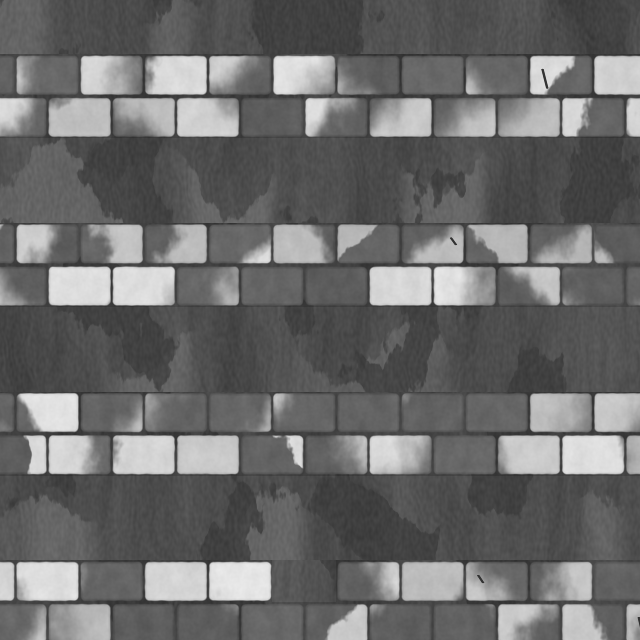
Write a Shadertoy shader that draws this texture.

```glsl
// Pairs of staggered, rounded grey bricks alternate with bands of stained wood.
// Bricks are rounded boxes with a random painted wash per cell; the wood layers
// stretched gradient noise, ragged washes, dark blots and fine warped grain.

#define BRICK_SIZE vec2(0.1003, 0.0659)
#define GAP        vec2(0.0040, 0.0058)
#define CORNER     0.0068
#define FIRST_LEFT 0.0241
#define FIRST_TOP  0.0846
#define WORN_ROW   12.0
#define LOST_SHARE 0.12
#define WOOD_DARK  0.235
#define WOOD_MID   0.305
#define WOOD_LIGHT 0.425
#define BRICK_DULL 0.385
#define SCRATCHED  0.05

float hash(vec2 p) {
    vec3 q = fract(p.xyx * 0.1031);
    q += dot(q, q.yzx + 33.33);
    return fract((q.x + q.y) * q.z);
}

float cornerSlope(vec2 corner, vec2 offset) {
    float angle = 6.2832 * hash(corner + 71.0);
    return dot(vec2(cos(angle), sin(angle)), offset);
}

// Gradient noise, roughly -1 to 1
float noise(vec2 p) {
    vec2 i = floor(p), f = p - i;
    vec2 w = f * f * f * (f * (f * 6.0 - 15.0) + 10.0);
    vec2 e = vec2(1.0, 0.0);
    float low  = mix(cornerSlope(i, f), cornerSlope(i + e, f - e), w.x);
    float high = mix(cornerSlope(i + e.yx, f - e.yx), cornerSlope(i + 1.0, f - 1.0), w.x);
    return 1.45 * mix(low, high, w.y);
}

float fbm(vec2 p) {
    float sum = 0.0, amp = 0.55;
    for (int i = 0; i < 4; i++) {
        sum += amp * noise(p);
        p = p * 2.03 + 17.3;
        amp *= 0.5;
    }
    return sum;
}

float roundedBox(vec2 p, vec2 halfSize, float radius) {
    vec2 q = abs(p) - halfSize + radius;
    return length(max(q, 0.0)) + min(max(q.x, q.y), 0.0) - radius;
}

float segment(vec2 p, vec2 a, vec2 b) {
    vec2 ab = b - a;
    return length(p - a - ab * clamp(dot(p - a, ab) / dot(ab, ab), 0.0, 1.0));
}

// height is 0 at the foot of the band and 1 at its top
float woodTone(vec2 p, float band, float height) {
    vec2 s = p + vec2(0.0, band * 3.7 + 20.0);
    float warp = fbm(s * vec2(9.0, 5.0));

    // Soft vertical columns and thin runs
    float tone = WOOD_MID + 0.10 * fbm(vec2(s.x * 8.0 + 0.4 * warp, s.y * 1.6));
    tone += 0.035 * fbm(s * vec2(45.0, 4.0));

    // Pale washes with ragged tops
    float top = 0.55 + 0.7 * noise(vec2(s.x * 8.0, band * 5.3 + 0.4));
    float ragged = 0.22 * fbm(s * vec2(48.0, 22.0));
    float wash = smoothstep(0.0, 0.07, top - height + ragged);
    wash *= smoothstep(0.0, 0.35, noise(vec2(s.x * 6.0 + 9.0, band * 3.1 + 0.7)) + 0.3 * ragged);
    tone = mix(tone, WOOD_LIGHT + 0.04 * warp, 0.75 * wash);

    // Dark blots, drawn out downwards
    float blot = noise(s * vec2(7.0, 6.0)) + 0.40 * fbm(s * vec2(34.0, 17.0));
    tone = mix(tone, WOOD_DARK, 0.75 * smoothstep(0.20, 0.27, blot));

    // Fine grain
    tone += 0.008 * sin(6.2832 * (s.x * 55.0 + 5.0 * warp + p.y * 5.0));
    return tone + 0.024 * noise(s * vec2(210.0, 110.0));
}

// local runs from -1 to 1 across the brick, edge is its signed distance
float brickTone(vec2 p, vec2 local, vec2 cell, float edge) {
    vec2 s = p + cell * 5.0 + 40.0;
    float level = mix(-1.6, 1.1, hash(cell + 3.0));
    float side = hash(cell + 13.0) < 0.5 ? -0.6 : 0.6;
    float lean = hash(cell + 23.0) - 0.5;
    float softness = mix(0.04, 0.75, hash(cell + 31.0));
    float wash = level + dot(local, vec2(side, lean)) + 0.5 * fbm(s * vec2(24.0, 17.0));
    float lit = smoothstep(-softness, softness, wash);

    float dull = BRICK_DULL + 0.05 * (hash(cell + 43.0) - 0.5);
    float tone = mix(dull, mix(0.70, 0.90, hash(cell + 53.0)), lit);
    tone += 0.05 * fbm(s * vec2(38.0, 30.0)) + 0.01 * noise(s * 180.0);
    tone -= 0.045 * smoothstep(-0.0045, -0.001, edge);

    // Occasional scratch
    float cut = segment(local, vec2(side, 0.3), vec2(side + 0.15, -0.5 - lean));
    float scratch = step(hash(cell + 61.0), SCRATCHED) * (1.0 - smoothstep(0.02, 0.06, cut));
    return mix(tone, 0.2, scratch);
}

void mainImage(out vec4 fragColor, in vec2 fragCoord) {
    vec2 p = fragCoord / iResolution.xy;
    float pixel = 1.0 / min(iResolution.x, iResolution.y);

    // Four rows per period: two of bricks, then two of open wood
    float down = (1.0 - p.y - FIRST_TOP) / BRICK_SIZE.y;
    float row = floor(down), band = floor(down / 4.0);
    float across = (p.x - FIRST_LEFT) / BRICK_SIZE.x - 0.5 * mod(row, 2.0);
    vec2 cell = vec2(floor(across), row);
    vec2 offset = vec2(fract(across) - 0.5, 0.5 - fract(down)) * BRICK_SIZE;
    vec2 halfSize = 0.5 * (BRICK_SIZE - GAP);
    float edge = roundedBox(offset, halfSize, CORNER) + 0.0006 * noise(p * 90.0);

    bool lost = row >= WORN_ROW && hash(cell + 83.0) < LOST_SHARE;
    float present = mod(row, 4.0) < 2.0 && !lost ? 1.0 : 0.0;
    float tone = woodTone(p, band, 2.0 - 0.5 * mod(down, 4.0));
    tone *= 1.0 - 0.15 * present;
    float cover = present * (1.0 - smoothstep(-pixel, pixel, edge));
    tone = mix(tone, brickTone(p, offset / halfSize, cell, edge), cover);
    fragColor = vec4(vec3(clamp(tone, 0.0, 1.0)), 1.0);
}
```
